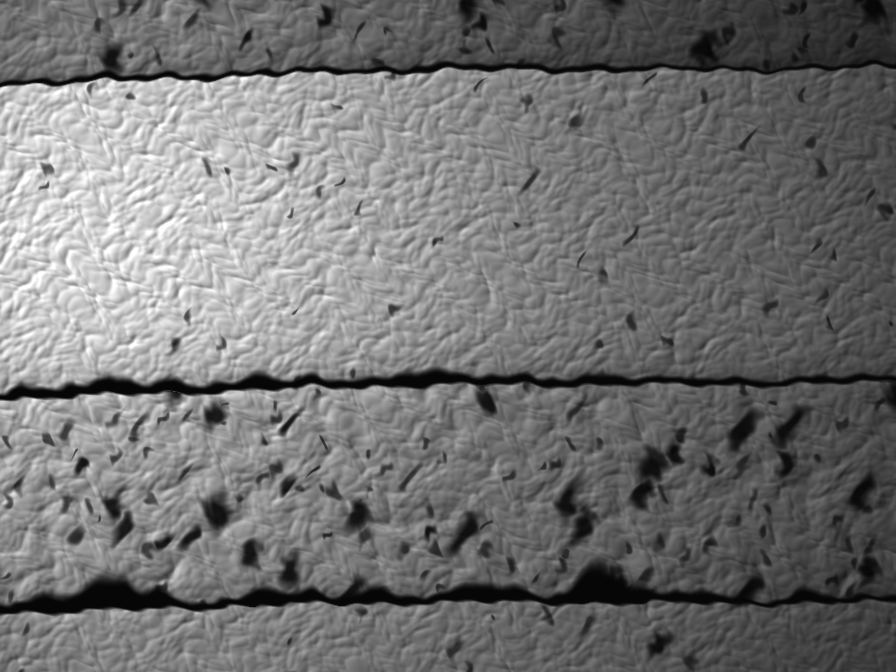
Give the GLSL for this texture, as a WebGL 2 fragment shader.

```glsl
#version 300 es
precision highp float;
uniform vec2 u_resolution;
out vec4 fragColor;

const int SEAMS = 3;
// Each seam, bottom to top: height at left, tilt, gap thickness, hollow depth
const vec4 seams[SEAMS] = vec4[](
    vec4(0.092, 0.012, 0.013, 0.042),
    vec4(0.411, 0.018, 0.015, 0.004),
    vec4(0.878, 0.019, 0.006, 0.003));
// Each course, bottom to top: brightness, roughness
const vec2 courses[SEAMS + 1] = vec2[](
    vec2(0.90, 0.30), vec2(0.94, 1.00), vec2(1.04, 0.14), vec2(0.70, 0.75));

vec2 hash2(vec2 p) {
    vec2 k = vec2(dot(p, vec2(127.1, 311.7)), dot(p, vec2(269.5, 183.3)));
    return fract(sin(k) * 43758.55);
}

// Smoothed distance to the nearest scattered point
float cells(vec2 p) {
    vec2 id = floor(p), f = fract(p);
    float sum = 0.0;
    for (int j = -1; j <= 1; j++)
        for (int i = -1; i <= 1; i++) {
            vec2 o = vec2(i, j);
            vec2 r = o + hash2(id + o) - f;
            sum += exp(-7.0 * dot(r, r));
        }
    return -log(sum + 0.001) / 7.0;
}

vec2 warp(vec2 p, float freq, float amount) {
    vec2 a = sin(p.yx * freq + vec2(0.7, 2.1));
    return p + amount * (a + 0.6 * sin(p.yx * freq * 2.3 + 3.0 * a.yx + p * freq));
}

float height(vec2 p, float rough) {
    vec2 q = warp(p, 31.0, 0.007);
    return -0.55 * cells(q * vec2(50.0, 58.0))
           - 0.30 * cells(q * vec2(92.0, 105.0) + 7.0)
           - 1.1 * rough * cells(q * vec2(25.0, 22.0) + 3.0);
}

// Sparse leaning pits, 1 at their centre
float pits(vec2 p, float freq, float density) {
    vec2 q = warp(p, 75.0, 0.006);
    q = vec2(q.x - 0.35 * q.y, q.y * 0.62) * freq;
    vec2 id = floor(q), f = fract(q);
    float dark = 0.0;
    for (int j = -1; j <= 1; j++)
        for (int i = -1; i <= 1; i++) {
            vec2 o = vec2(i, j);
            vec2 rnd = hash2(id + o + 41.0);
            float radius = mix(0.16, 0.42, rnd.y);
            float d = length(o + hash2(id + o) - f);
            float present = step(rnd.x, density);
            dark = max(dark, present * (1.0 - smoothstep(0.25 * radius, radius, d)));
        }
    return dark;
}

float seamHeight(vec4 seam, float x) {
    float n = seam.x * 40.0;
    float wave = 0.004 * sin(x * 5.0 - 1.4) + 0.002 * sin(x * 23.0 + n);
    return seam.x + seam.y * x + wave + 0.003 * (cells(vec2(x * 32.0, n)) - 0.2);
}

// Gap thickness, widened by broken hollows along the upper edge
float seamGap(vec4 seam, float x) {
    float large = pow(0.5 + 0.5 * cos(8.49 * (x - 0.16)), 22.0);
    float small = pow(0.5 + 0.5 * cos(39.0 * (x - 0.40)), 4.0);
    float ragged = 0.6 + 1.3 * cells(vec2(x * 26.0, seam.x * 90.0));
    float taper = mix(1.15, 0.6, smoothstep(0.75, 1.1, x));
    return seam.z * ragged * taper + seam.w * (large + 0.35 * small);
}

// Lamp falloff: a glow at the left, fading to the right and the corners
float lamp(vec2 p) {
    vec2 glow = (p - vec2(0.17, 0.66)) * vec2(1.9, 3.0);
    float base = mix(0.57, 0.33, smoothstep(0.0, 1.35, p.x));
    float corner = 1.0 - 0.22 * smoothstep(0.55, 0.95, length(p - vec2(0.55, 0.5)));
    return (base + 0.24 * exp(-dot(glow, glow))) * corner;
}

void main() {
    vec2 p = gl_FragCoord.xy / u_resolution.y;

    // Seams: black gap, soft shade above, pale lip below
    int course = 0;
    float gap = 0.0, shade = 1.0;
    vec2 edge = warp(p, 60.0, 0.0025);
    for (int i = 0; i < SEAMS; i++) {
        float d = edge.y - seamHeight(seams[i], edge.x);
        float t = seamGap(seams[i], edge.x);
        if (d > 0.0) course = i + 1;
        float inside = smoothstep(-0.003, 0.003, d);
        gap = max(gap, inside * (1.0 - smoothstep(t * 0.65, t * 1.15 + 0.004, d)));
        shade *= 1.0 - 0.38 * inside * exp(-max(d, 0.0) / 0.022);
        shade *= 1.0 + 0.12 * (1.0 - inside) * exp(min(d, 0.0) / 0.018);
    }
    float rough = courses[course].y;

    // Grainy relief lit from the upper left
    vec2 toLight = 0.0055 * vec2(-0.75, 0.66);
    float relief = height(p, rough) - height(p + toLight, rough);
    float grain = 1.0 + clamp(1.15 * relief, -0.55, 0.5);

    // Pits and cracks grow with roughness
    float pit = 0.85 * pits(p, 15.0, 0.42 * rough * rough);
    pit = max(pit, 0.6 * pits(p + 3.0, 32.0, 0.08 + 0.25 * rough));

    float tone = lamp(p) * courses[course].x * shade * grain * (1.0 - pit);
    tone = mix(tone, 0.025, gap);
    fragColor = vec4(vec3(clamp(tone, 0.0, 1.0)), 1.0);
}
```
